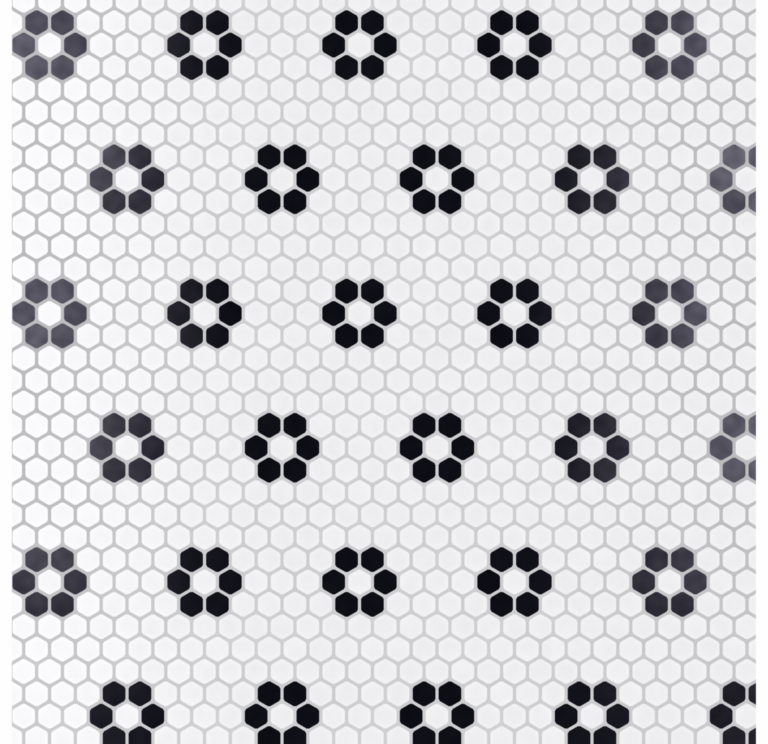
Reproduce this pattern procedurally as a Shadertoy shader.

```glsl
vec2 gradientAt(vec2 cell) {
    float angle = 6.2832 * fract(sin(dot(cell, vec2(127.1, 311.7))) * 43758.5);
    return vec2(cos(angle), sin(angle));
}

float gradientNoise(vec2 p) {
    vec2 i = floor(p), f = fract(p);
    vec2 u = f * f * (3.0 - 2.0 * f);
    vec2 e = vec2(1, 0);
    float low = mix(dot(gradientAt(i), f),
                    dot(gradientAt(i + e.xy), f - e.xy), u.x);
    float high = mix(dot(gradientAt(i + e.yx), f - e.yx),
                     dot(gradientAt(i + e.xx), f - e.xx), u.x);
    return mix(low, high, u.y);
}

// Nearest point of a triangular lattice with unit spacing
vec2 nearestCentre(vec2 p) {
    vec2 period = vec2(1, sqrt(3.0));
    vec2 a = period * floor(p / period + 0.5);
    vec2 b = period * (floor(p / period) + 0.5);
    return dot(p - a, p - a) < dot(p - b, p - b) ? a : b;
}

// Radius of a pointy-top hexagon with softened corners
float hexRadius(vec2 p) {
    vec2 a = abs(p);
    float hex = max(a.x, dot(a, vec2(0.5, 0.866)));
    return max(hex, length(p) - 0.04);
}

void mainImage(out vec4 fragColor, in vec2 fragCoord) {
    vec2 uv = fragCoord / iResolution.y;
    float pixel = 1.0 / iResolution.y;

    // Tile grid, with one flower centre at its origin
    vec2 p = (uv - vec2(0.4832, 0.5786)) / 0.03472;
    vec2 centre = nearestCentre(p);
    vec2 local = p - centre;
    float soft = max(0.04, 0.7 * pixel / 0.03472);
    float tile = 1.0 - smoothstep(-soft, soft, hexRadius(local) - 0.436);

    // Rings of six dark tiles on a lattice six times larger
    float ringDistance = length(centre - 6.0 * nearestCentre(centre / 6.0));
    float dark = step(0.5, ringDistance) * step(ringDistance, 1.5);

    // Reflected light towards the sides, fading near the bottom
    float sheen = smoothstep(0.16, 0.5, abs(uv.x - 0.51));
    sheen *= mix(0.25, 1.0, smoothstep(0.02, 0.4, uv.y));

    // Glaze varies between tiles and slightly within each tile
    float tileTone = gradientNoise(centre * 0.73 + 0.31);
    float mottle = gradientNoise(p * 2.3);
    float bevel = smoothstep(0.2, 0.42, hexRadius(local));

    vec3 white = vec3(0.935, 0.935, 0.945) + 0.045 * (1.0 - smoothstep(0.0, 0.4, uv.x));
    white += 0.012 * tileTone + 0.012 * mottle + 0.012 * bevel;
    vec3 black = mix(vec3(0.055, 0.055, 0.085), vec3(0.36, 0.35, 0.4), sheen);
    black += (0.02 + 0.1 * sheen) * (tileTone + 0.6 * mottle);
    vec3 grout = vec3(0.81, 0.81, 0.82) - 0.07 * sheen + 0.02 * gradientNoise(p * 0.6);

    vec3 color = mix(grout, mix(white, black, dark), tile);

    // Pale margins beside the tiled panel
    float panel = smoothstep(-pixel, pixel, 0.5 - abs(uv.x - 0.516));
    fragColor = vec4(mix(vec3(0.995), color, panel), 1.0);
}
```
